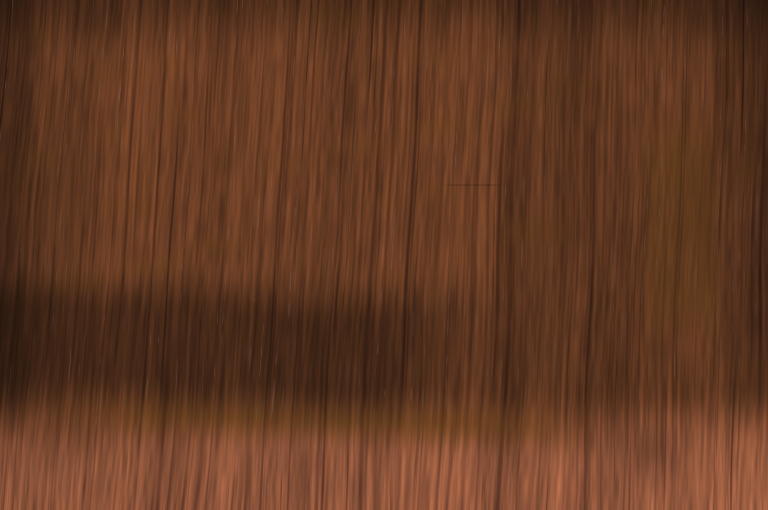
A Shadertoy shader for this texture:

```glsl
// Dark reddish-brown wood with leaning vertical grain, thin dark pores and pale flecks.
// Streaks are one-dimensional cellular noise, fibres are stretched value noise;
// soft shadows, a bright lower band and ochre glazes are laid over them.

#define WOOD_COLOR   vec3(0.425, 0.248, 0.148)
#define LIT_COLOR    vec3(0.575, 0.345, 0.238)
#define GLAZE_COLOR  vec3(0.415, 0.255, 0.115)
#define PORE_TINT    vec3(0.56, 0.50, 0.56)
#define FLECK_COLOR  vec3(0.50, 0.40, 0.37)
#define STREAK_CELLS 38.0
#define FIBRE_FREQ   150.0
#define FIBRE_DEPTH  0.24
#define PORE_DEPTH   0.80
#define FLECK_AMOUNT 0.42
#define SHADOW_DEPTH 0.33

float hash(vec2 p) {
    vec3 q = fract(vec3(p.xyx) * 0.1031);
    q += dot(q, q.yzx + 33.33);
    return fract((q.x + q.y) * q.z);
}

float valueNoise(vec2 p) {
    vec2 cell = floor(p), f = fract(p);
    f = f * f * (3.0 - 2.0 * f);
    float low = mix(hash(cell), hash(cell + vec2(1, 0)), f.x);
    float high = mix(hash(cell + vec2(0, 1)), hash(cell + vec2(1, 1)), f.x);
    return mix(low, high, f.y);
}

// Slow layered sines, about -1 to 1
float waves(vec2 p) {
    return 0.5 * sin(p.x + 1.7 * sin(p.y)) + 0.3 * sin(2.3 * p.y - 1.4 * p.x + 1.0)
         + 0.2 * sin(3.1 * p.x + 2.7 * p.y + 4.0);
}

// Box with blurred borders, 1 inside
float softBox(vec2 p, vec2 center, vec2 halfSize, vec2 blur) {
    vec2 d = abs(p - center) - halfSize;
    vec2 inside = 1.0 - smoothstep(-blur, blur, d);
    return inside.x * inside.y;
}

// Cellular streaks: one jittered line per cell, fading in and out along its length
float streaks(vec2 p, float cells, float width, float breaks) {
    float x = p.x * cells, result = 0.0;
    float pixel = cells / iResolution.y;
    for (int i = -1; i <= 1; i++) {
        float id = floor(x) + float(i);
        float center = id + hash(vec2(id, cells));
        float halfWidth = width * (0.4 + hash(vec2(id, cells + 7.0))) + 0.5 * pixel;
        float line = 1.0 - smoothstep(0.0, halfWidth, abs(x - center));
        float strength = hash(vec2(id, cells + 19.0));
        float fade = smoothstep(0.15, 0.8, valueNoise(vec2(id * 3.7, p.y * breaks)));
        result = max(result, line * strength * fade);
    }
    return result;
}

// Grain coordinates: leaning more to the left side, gently wavering
vec2 grainSpace(vec2 p) {
    float lean = mix(0.085, 0.02, clamp(p.x / 1.5, 0.0, 1.0));
    float waver = 0.004 * waves(vec2(p.x * 9.0, p.y * 5.0));
    return vec2(p.x - lean * (p.y - 0.5) + waver + 3.0, p.y);
}

// Brightness left by the broad, blurred shadows
float shadowLight(vec2 p) {
    float wobble = 0.02 * waves(p * vec2(5.0, 3.0));
    float left = 1.0 - smoothstep(0.0, 0.17, p.x + wobble);
    float top = smoothstep(0.88, 1.03, p.y + wobble);
    float right = smoothstep(0.92, 1.12, p.x) * smoothstep(0.15, 0.25, p.y);
    float band = softBox(p, vec2(0.40, 0.32 + wobble), vec2(0.54, 0.11), vec2(0.22, 0.055));
    float spot = softBox(p, vec2(1.28, 0.11), vec2(0.035, 0.04), vec2(0.04));
    float edge = smoothstep(1.38, 1.52, p.x) * smoothstep(0.12, 0.25, p.y);
    float light = (1.0 - SHADOW_DEPTH * band) * (1.0 - 0.35 * left * smoothstep(0.1, 0.25, p.y));
    light *= (1.0 - 0.30 * top) * (1.0 - 0.15 * right);
    return light * (1.0 - 0.22 * spot) * (1.0 - 0.22 * edge);
}

// Ochre film: long low stripe, upright patch and faint smears
float glazeCover(vec2 p) {
    float tilt = 0.03 * (p.x - 0.5);
    float stripe = softBox(p, vec2(0.62, 0.18 - tilt), vec2(0.45, 0.025), vec2(0.16, 0.035));
    float patchCover = softBox(p, vec2(1.335, 0.56), vec2(0.07, 0.20), vec2(0.025, 0.05));
    float smears = smoothstep(0.35, 0.9, waves(p * vec2(9.0, 21.0)))
                 * smoothstep(0.3, 0.5, p.y);
    return max(max(0.75 * stripe, 0.60 * patchCover), 0.35 * smears);
}

void mainImage(out vec4 fragColor, in vec2 fragCoord) {
    vec2 p = fragCoord / iResolution.y;
    vec2 g = grainSpace(p);

    // Lighting of the bare wood
    float lowerLight = 1.0 - smoothstep(0.08, 0.24, p.y + 0.015 * waves(p * 6.0));
    vec3 color = mix(WOOD_COLOR, LIT_COLOR, lowerLight);
    float glaze = glazeCover(p);
    color = mix(color, GLAZE_COLOR, glaze) * shadowLight(p);

    // Broad growth bands and fine fibres
    float bands = valueNoise(g * vec2(17.0, 0.9)) - 0.5;
    float fibres = 0.55 * valueNoise(g * vec2(FIBRE_FREQ, 5.0))
                 + 0.45 * valueNoise(g * vec2(FIBRE_FREQ * 1.9, 22.0)) - 0.5;
    float clarity = 1.0 - 0.5 * glaze;
    color *= 1.0 + clarity * (0.22 * bands + 2.0 * FIBRE_DEPTH * fibres);

    // Dark pores, with one long seam right of the middle
    float pores = max(streaks(g, STREAK_CELLS, 0.17, 2.0),
                      0.6 * streaks(g, STREAK_CELLS * 2.7, 0.22, 7.0));
    float seam = 1.0 - smoothstep(0.001, 0.006, abs(g.x - 4.0));
    pores = max(pores, 0.7 * seam);
    color *= mix(vec3(1.0), PORE_TINT, PORE_DEPTH * clarity * pores);

    // Pale broken flecks and a faint crosswise scratch
    float flecks = streaks(g + 0.37, STREAK_CELLS * 1.3, 0.06, 16.0)
                 * smoothstep(0.4, 0.75, valueNoise(g * vec2(60.0, 48.0)));
    color = mix(color, FLECK_COLOR, FLECK_AMOUNT * clarity * flecks);
    float scratch = softBox(p, vec2(0.93, 0.637), vec2(0.05, 0.001), vec2(0.02, 0.002));
    color *= 1.0 - 0.25 * scratch;

    fragColor = vec4(clamp(color, 0.0, 1.0), 1.0);
}
```
